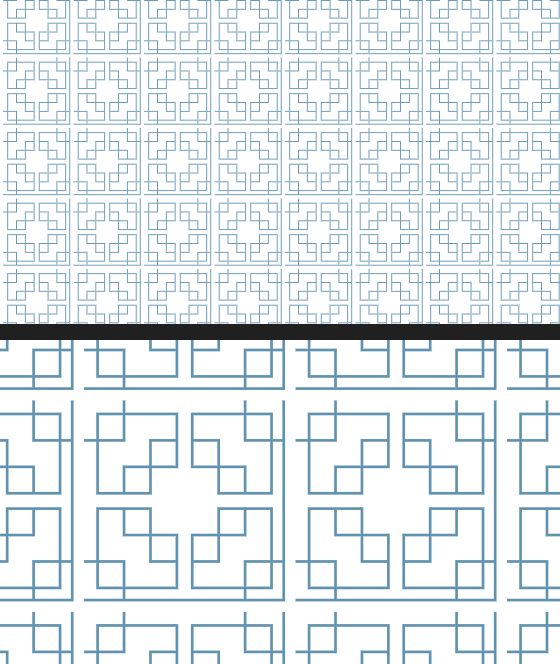
Top, the full canvas; bottom, a detail of the centre.
This pattern is drawn by a Shadertoy shader. Its source:

```glsl
// Distance to an upright stroke at x, running from y = lo to y = hi
float stroke(vec2 p, float x, float lo, float hi) {
    return max(abs(p.x - x), abs(p.y - 0.5 * (lo + hi)) - 0.5 * (hi - lo));
}

// Upright strokes of one quadrant, on a unit grid
float uprights(vec2 p) {
    float d = stroke(p, 0.0, 1.0, 3.0);
    d = min(d, stroke(p, 1.0, 0.0, 2.0));
    d = min(d, stroke(p, 2.0, 0.0, 1.0));
    d = min(d, stroke(p, 2.0, 2.0, 3.46));
    return min(d, stroke(p, 3.0, 0.0, 3.0));
}

float lattice(vec2 p) {
    // Four mirrored quadrants, each symmetric about its diagonal
    vec2 quadrant = abs(p) - 0.29;
    float d = min(uprights(quadrant), uprights(quadrant.yx));

    // Long rules along the right and bottom of the tile
    d = min(d, stroke(p, 3.75, -3.75, 3.75));
    return min(d, stroke(p.yx, -3.75, -3.75, 3.75));
}

void mainImage(out vec4 fragColor, in vec2 fragCoord) {
    // Tiles are 8 grid units wide, 4.596 of them per canvas height
    float pixel = 8.0 * 4.596 / iResolution.y;
    vec2 p = (fragCoord - 0.5 * iResolution.xy) * pixel;
    p = mod(p - vec2(-3.61, 0.04) + 4.0, 8.0) - 4.0;

    float ink = clamp((0.051 - lattice(p)) / pixel + 0.5, 0.0, 1.0);
    fragColor = vec4(mix(vec3(1.0), vec3(0.38, 0.575, 0.69), ink), 1.0);
}
```
